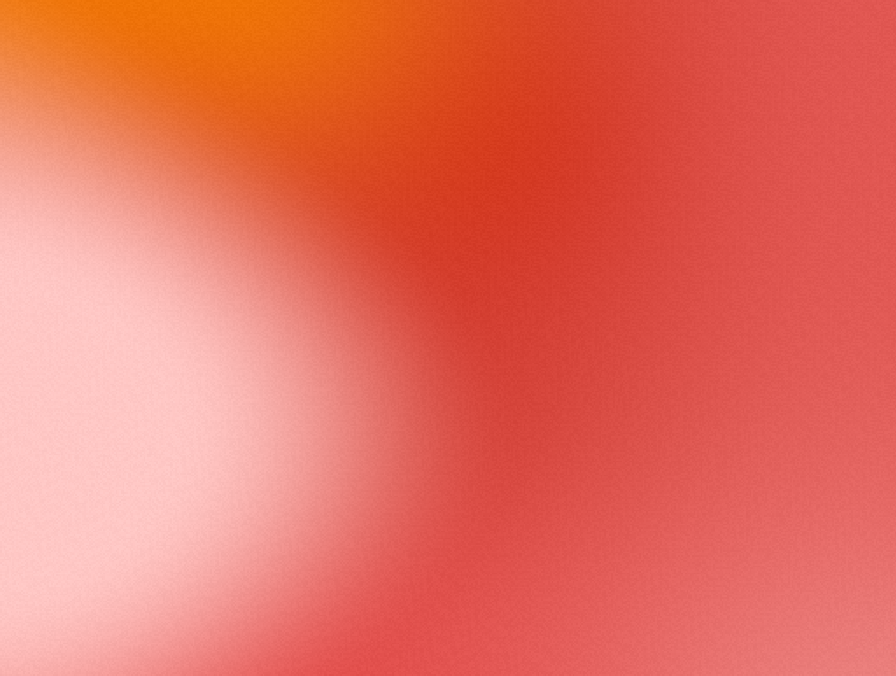
Write a Shadertoy shader that draws this background.

```glsl
// Soft grainy gradient: a pink glow at the left, orange above, red and coral to the right.

const vec3 CRIMSON = vec3(0.83, 0.25, 0.21);
const vec3 DEEP_RED = vec3(0.82, 0.19, 0.12);
const vec3 CORAL = vec3(0.88, 0.34, 0.32);
const vec3 WARM_ROSE = vec3(0.89, 0.30, 0.29);
const vec3 DUSTY_ROSE = vec3(0.92, 0.51, 0.50);
const vec3 ORANGE = vec3(0.94, 0.46, 0.02);
const vec3 PALE_PINK = vec3(1.0, 0.78, 0.77);

const float GRAIN_ROWS = 386.0;
const float GRAIN_STRENGTH = 0.028;

float hash(vec2 cell) {
    return fract(sin(dot(cell, vec2(127.1, 311.7))) * 43758.5453);
}

// Gaussian falloff around an elliptical centre
float glow(vec2 p, vec2 center, vec2 radii) {
    vec2 d = (p - center) / radii;
    return exp(-dot(d, d));
}

// Red field: coral on the right, rose along the bottom, deepest near the top centre
vec3 redField(vec2 uv) {
    vec3 color = mix(CRIMSON, CORAL, smoothstep(0.52, 0.98, uv.x));
    color = mix(color, WARM_ROSE, 0.9 * (1.0 - smoothstep(0.0, 0.42, uv.y)));
    color = mix(color, DEEP_RED, 0.85 * glow(uv, vec2(0.54, 0.79), vec2(0.17, 0.22)));
    return mix(color, DUSTY_ROSE, glow(uv, vec2(1.0, -0.1), vec2(0.38, 0.40)));
}

// Orange band: even on the left, fading towards the right and below
float orangeMask(vec2 uv) {
    vec2 center = vec2(0.25, 1.05);
    return glow(vec2(max(uv.x, center.x), uv.y), center, vec2(0.28, 0.30));
}

// Rounded pink glow that grows taller towards the left edge
float pinkMask(vec2 uv, vec2 center, vec2 radii) {
    vec2 d = (uv - center) / radii;
    d.y *= 0.85 + uv.x;
    return 1.0 - smoothstep(0.40, 1.35, length(d));
}

void mainImage(out vec4 fragColor, in vec2 fragCoord) {
    vec2 uv = fragCoord / iResolution.xy;

    // Layers of colour
    vec3 color = redField(uv);
    color = mix(color, ORANGE, orangeMask(uv));
    color = mix(color, PALE_PINK, pinkMask(uv, vec2(0.02, 0.36), vec2(0.42, 0.47)));

    // Fine film grain
    vec2 grainCell = floor(fragCoord / iResolution.y * GRAIN_ROWS);
    color += GRAIN_STRENGTH * (hash(grainCell) - 0.5);

    fragColor = vec4(clamp(color, 0.0, 1.0), 1.0);
}
```
